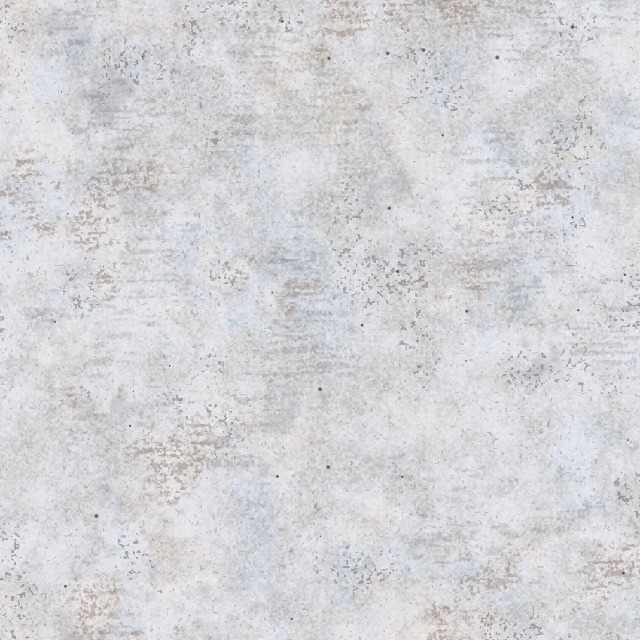
Give the GLSL for this texture, as a three.js fragment shader.

```glsl
// Pale weathered concrete: flaking plaster, fine grain, pits, streaks and faint stains.
varying vec2 vUv;

const vec3 PALE_PLASTER = vec3(0.895, 0.895, 0.912);
const vec3 BARE_CEMENT = vec3(0.808, 0.806, 0.815);
const vec3 PIT_GREY = vec3(0.50, 0.49, 0.51);
const vec3 SLATE = vec3(0.64, 0.64, 0.67);
const vec3 RUST = vec3(0.56, 0.50, 0.48);
const vec3 BLUE_TINT = vec3(-0.024, -0.006, 0.014);
const vec3 CREAM_TINT = vec3(0.010, 0.001, -0.017);
const vec3 SPECK = vec3(0.32, 0.28, 0.30);

float hash(vec2 p) {
  vec3 q = fract(vec3(p.xyx) * 0.1031);
  q += dot(q, q.yzx + 33.33);
  return fract((q.x + q.y) * q.z);
}

float noise(vec2 p) {
  vec2 cell = floor(p);
  vec2 f = fract(p);
  f = f * f * (3.0 - 2.0 * f);
  float low = mix(hash(cell), hash(cell + vec2(1.0, 0.0)), f.x);
  float high = mix(hash(cell + vec2(0.0, 1.0)), hash(cell + vec2(1.0, 1.0)), f.x);
  return mix(low, high, f.y);
}

// Rough fractal noise, normalised to 0..1.
float fbm(vec2 p) {
  float sum = 0.0;
  float weight = 1.0;
  float total = 0.0;
  for (int i = 0; i < 6; i++) {
    sum += weight * noise(p);
    total += weight;
    weight *= 0.68;
    p = mat2(0.8, 0.6, -0.6, 0.8) * p * 2.03 + 17.3;
  }
  return sum / total;
}

float fineNoise(vec2 p) {
  return 0.6 * noise(p) + 0.4 * noise(p * 1.9 + 9.7);
}

// Soft-edged patches where the fractal noise rises above a level.
float patches(vec2 uv, float scale, float seed, float level, float softness) {
  return smoothstep(level, level + softness, fbm(uv * scale + seed));
}

// Thin horizontal trowel lines, broken up by grain.
float streaks(vec2 uv, float seed) {
  float wobble = 0.005 * noise(uv * 12.0 + seed);
  float line = noise(vec2(uv.x * 26.0, (uv.y + wobble) * 210.0) + seed);
  return smoothstep(0.52, 0.74, 0.6 * line + 0.4 * noise(uv * 250.0 + seed));
}

// Sparse round specks, at most one per grid cell.
float specks(vec2 uv, float count, float chance) {
  vec2 cell = floor(uv * count);
  vec2 centre = 0.2 + 0.6 * vec2(hash(cell + 11.0), hash(cell + 47.0));
  float radius = mix(0.001, 0.0034, hash(cell + 83.0));
  float dist = length(fract(uv * count) - centre) / count;
  float present = step(hash(cell + 5.0), chance);
  return present * (1.0 - smoothstep(radius * 0.5, radius * 1.3, dist));
}

void main() {
  vec2 uv = vUv;

  // Flaking plaster over bare cement, with ragged edges
  float broad = fbm(uv * 7.0 + 3.0);
  float flakes = fbm(uv * 24.0 + 61.0);
  float coat = smoothstep(0.38, 0.64, 0.5 * broad + 0.5 * flakes);
  float chips = patches(uv, 15.0, 29.0, 0.55, 0.05);
  coat = clamp(0.85 * coat + 0.35 * chips, 0.0, 1.0);
  vec3 colour = mix(BARE_CEMENT, PALE_PLASTER, coat);

  // Faint blue and cream tints
  colour += BLUE_TINT * patches(uv, 10.0, 101.0, 0.53, 0.15);
  colour += CREAM_TINT * patches(uv, 9.0, 143.0, 0.51, 0.16);

  // Sandy grain, strongest on the bare cement
  float grain = fineNoise(uv * 270.0 + 7.0) - 0.5;
  colour += grain * mix(0.19, 0.065, coat);

  // Soft slate smudges
  float smudge = patches(uv, 7.0, 211.0, 0.60, 0.14);
  colour = mix(colour, SLATE, 0.35 * smudge);

  // Trowel streaks
  float streakArea = patches(uv, 6.0, 263.0, 0.50, 0.12);
  colour -= 0.085 * streakArea * streaks(uv, 19.0);

  // Crumbled pits, clustered
  float crumble = patches(uv, 9.0, 307.0, 0.55, 0.13);
  float pit = smoothstep(0.60, 0.74, fineNoise(uv * 210.0 + 71.0) - 0.11 * (1.0 - crumble));
  colour = mix(colour, PIT_GREY, pit * mix(0.32, 0.62, crumble));

  // Rare rusty stains carried by streaks and grain
  float rustArea = patches(uv, 7.0, 359.0, 0.60, 0.10);
  float rustGrain = max(streaks(uv, 89.0), smoothstep(0.52, 0.74, fineNoise(uv * 190.0 + 37.0)));
  colour += CREAM_TINT * rustArea;
  colour = mix(colour, RUST, 0.5 * rustArea * rustGrain);

  // Isolated dark specks
  colour = mix(colour, SPECK, 0.8 * specks(uv, 17.0, 0.12));

  gl_FragColor = vec4(clamp(colour, 0.0, 1.0), 1.0);
}
```
